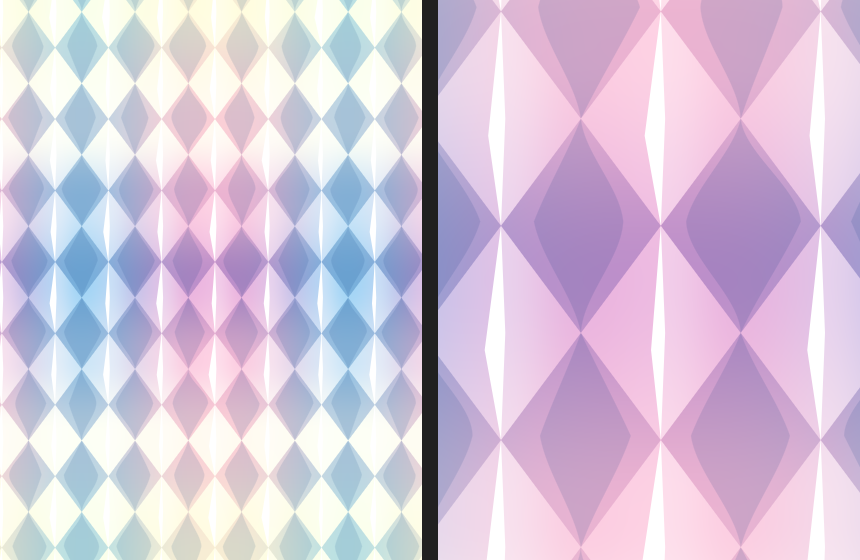
Left, the full canvas; right, a detail of the centre.
Give the GLSL for this pattern, as a WebGL 1 fragment shader.

```glsl
precision highp float;
// Harlequin lattice of tall faceted diamonds over a pastel colour field.
// Each cell is one diamond with a hashed inner facet; white slivers split
// the pale gaps. Colour blends a warm and a cool vertical ramp across x.

uniform vec2 u_resolution;

#define CELLS vec2(7.92, 7.84)        // repeats across and down
#define CELL_SHIFT vec2(-0.034, 0.327)
#define COOL_CENTRE 0.194             // x of the first blue band
#define COOL_PERIOD 0.63              // spacing of the blue bands
#define FACET_MIN 0.24                // inner facet half width, in cells
#define FACET_MAX 0.38
#define FACET_TINT vec3(0.88, 0.915, 0.95)
#define SLIVER_MIN 0.05               // left reach of the white sliver
#define SLIVER_MAX 0.13
#define SLIVER_RIGHT 0.027
#define SEAM_GLOW 0.35

float hash(vec2 p) {
  vec3 q = fract(vec3(p.xyx) * 0.1031);
  q += dot(q, q.yzx + 33.33);
  return fract((q.x + q.y) * q.z);
}

// Antialiased inside of a signed distance; pixel is its change per pixel.
float coverage(float dist, float pixel) {
  return clamp(0.5 - dist / pixel, 0.0, 1.0);
}

// Four colour stops from the middle of the canvas (t = 0) to its ends.
vec3 ramp(float t, vec3 a, vec3 b, vec3 c, vec3 d) {
  vec3 col = mix(a, b, smoothstep(0.0, 0.14, t));
  col = mix(col, c, smoothstep(0.14, 0.27, t));
  return mix(col, d, smoothstep(0.27, 0.5, t));
}

vec3 paleColour(float t, float cool) {
  vec3 warm = ramp(t, vec3(0.92, 0.70, 0.87), vec3(0.99, 0.80, 0.88),
                   vec3(1.0, 0.98, 0.94), vec3(1.0, 0.99, 0.87));
  vec3 cold = ramp(t, vec3(0.63, 0.83, 0.96), vec3(0.80, 0.90, 0.97),
                   vec3(0.99, 1.0, 0.96), vec3(0.98, 1.0, 0.92));
  return mix(warm, cold, cool);
}

vec3 diamondColour(float t, float cool) {
  vec3 warm = ramp(t, vec3(0.74, 0.56, 0.79), vec3(0.92, 0.70, 0.82),
                   vec3(0.98, 0.81, 0.84), vec3(0.97, 0.93, 0.83));
  vec3 cold = ramp(t, vec3(0.47, 0.69, 0.86), vec3(0.58, 0.75, 0.88),
                   vec3(0.74, 0.83, 0.89), vec3(0.73, 0.88, 0.89));
  return mix(warm, cold, cool);
}

// Inner facet: each side swells from the tips with its own reach and bend.
float facetDistance(vec2 p, vec2 id) {
  float side = p.x < 0.0 ? 0.0 : 17.0;
  float upper = p.y < 0.02 ? 0.0 : 5.0;
  float reach = mix(FACET_MIN, FACET_MAX, hash(id + side + 3.0));
  float bend = hash(id + side + upper + 41.0);
  float k = p.y < 0.02 ? (p.y + 0.5) / 0.52 : (0.5 - p.y) / 0.48;
  float swell = mix(k, k * k * (3.0 - 2.0 * k), bend);
  return abs(p.x) - reach * swell;
}

// White sliver along a seam, with a blunt left corner below its middle.
float sliverDistance(vec2 s, vec2 id) {
  float k = s.y < -0.08 ? (s.y + 0.5) / 0.42 : (0.5 - s.y) / 0.58;
  float left = mix(SLIVER_MIN, SLIVER_MAX, hash(id + 71.0)) * k;
  float right = SLIVER_RIGHT * (1.0 - 2.0 * abs(s.y));
  return max(-s.x - left, s.x - right);
}

void main() {
  vec2 uv = gl_FragCoord.xy / u_resolution;
  vec2 q = uv * CELLS + CELL_SHIFT;
  vec2 pixel = CELLS / u_resolution;
  vec2 id = floor(q);
  vec2 p = fract(q) - 0.5;
  vec2 seamId = floor(q + 0.5);
  vec2 seam = q - seamId;

  // Colour field
  float t = abs(uv.y - 0.5);
  float wave = 0.5 + 0.5 * cos(6.28319 * (uv.x - COOL_CENTRE) / COOL_PERIOD);
  float cool = pow(max(wave, 0.0), 1.5);

  // Pale gaps, brighter to the right of each seam
  float glow = SEAM_GLOW * (1.0 - smoothstep(0.0, 0.5, abs(seam.x)));
  glow *= mix(0.3, 1.0, coverage(-seam.x, pixel.x));
  vec3 col = mix(paleColour(t, cool), vec3(1.0), glow);
  col = mix(col, vec3(1.0), coverage(sliverDistance(seam, seamId), pixel.x));

  // Diamond and its inner facet
  vec3 body = diamondColour(t, cool);
  float facet = coverage(facetDistance(p, id), length(pixel));
  body *= mix(vec3(1.0), FACET_TINT, facet);
  float diamond = coverage(abs(p.x) + abs(p.y) - 0.5, length(pixel));
  col = mix(col, body, diamond);

  gl_FragColor = vec4(col, 1.0);
}
```
